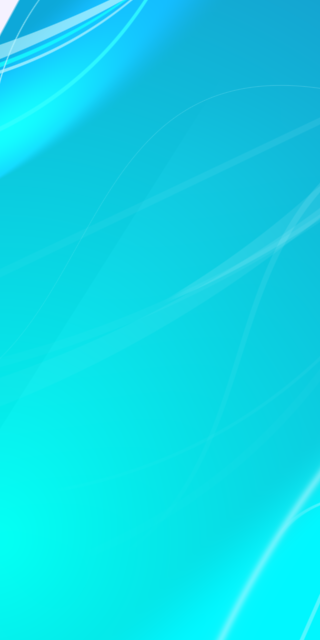
Reproduce this background procedurally as a Shadertoy shader.

```glsl
// Cyan gradient backdrop with translucent curved ribbons and glowing corners.
#define NEAR_COLOR vec3(0.00, 0.995, 0.945)
#define FAR_COLOR vec3(0.08, 0.645, 0.82)
#define BLUE vec3(0.08, 0.72, 1.00)
#define AQUA vec3(0.08, 1.00, 1.00)
#define TEAL vec3(0.05, 0.66, 0.85)
#define PALE vec3(0.72, 0.96, 1.00)
#define CORNER_WHITE vec3(0.96, 0.95, 1.00)

// Position along a bent chord (x) and signed distance to its left (y).
// bend.x is the bulge, bend.y makes it uneven or S-shaped.
vec2 chord(vec2 p, vec2 a, vec2 b, vec2 bend) {
    float len = length(b - a);
    vec2 dir = (b - a) / len;
    vec2 q = p - a;
    float t = dot(q, dir) / len;
    float side = dot(q, vec2(-dir.y, dir.x));
    float hump = 4.0 * t * (1.0 - t);
    float skewed = bend.x + bend.y * (t - 0.5);
    float slope = (4.0 * (1.0 - 2.0 * t) * skewed + hump * bend.y) / len;
    return vec2(t, (side - hump * skewed) / sqrt(1.0 + slope * slope));
}

// Ribbon coverage; half width and opacity run from end a to end b.
float ribbon(vec2 p, vec2 a, vec2 b, vec2 bend, vec2 halfWidth, vec2 opacity) {
    vec2 c = chord(p, a, b, bend);
    float t = clamp(c.x, 0.0, 1.0);
    float aa = 1.0 / iResolution.x;
    float w = mix(halfWidth.x, halfWidth.y, t);
    float ends = smoothstep(-0.12, -0.06, c.x) * smoothstep(1.12, 1.06, c.x);
    return smoothstep(w + aa, w - aa, abs(c.y)) * mix(opacity.x, opacity.y, t) * ends;
}

// Blue swell in the upper left, with an aqua core and a white tip.
vec3 upperSwell(vec3 col, vec2 p) {
    vec2 c = chord(p, vec2(0.0, 1.44), vec2(0.664, 2.0), vec2(-0.042, 0.0));
    float soft = mix(0.010, 0.13, clamp(c.x, 0.0, 1.0));
    vec2 core = vec2((c.x - 0.12) / 0.48, (c.y - 0.12) / 0.13);
    vec3 swell = mix(BLUE, AQUA, exp(-dot(core, core)));
    swell = mix(swell, TEAL, smoothstep(0.25, 0.36, c.y));
    col = mix(col, swell, smoothstep(-0.3 * soft, soft, c.y));

    // Bright strands sweeping across the swell
    col = mix(col, vec3(0.2, 1.0, 1.0), ribbon(p, vec2(0.0, 1.597), vec2(0.456, 2.0),
        vec2(-0.042, 0.0), vec2(0.007, 0.005), vec2(0.7, 0.8)));
    col = mix(col, PALE, ribbon(p, vec2(0.0, 1.775), vec2(0.41, 2.0),
        vec2(-0.022, 0.0), vec2(0.005, 0.003), vec2(0.75, 0.7)));
    col = mix(col, AQUA, ribbon(p, vec2(0.0, 1.797), vec2(0.39, 2.0),
        vec2(-0.014, 0.0), vec2(0.007, 0.003), vec2(0.8, 0.8)));
    col = mix(col, PALE, ribbon(p, vec2(0.0, 1.838), vec2(0.365, 2.0),
        vec2(-0.006, 0.0), vec2(0.021, 0.010), vec2(0.65, 0.75)));

    float aa = 1.5 / iResolution.x;
    float tip = chord(p, vec2(0.0, 1.89), vec2(0.06, 2.0), vec2(0.0)).y;
    col = mix(col, CORNER_WHITE, smoothstep(-aa, aa, tip));
    return mix(col, PALE, ribbon(p, vec2(0.0, 1.748), vec2(0.122, 2.0),
        vec2(0.012, 0.0), vec2(0.002), vec2(0.8, 0.5)));
}

// Faint ribbons and hairlines across the middle.
vec3 middleRibbons(vec3 col, vec2 p) {
    float facet = chord(p, vec2(0.0, 0.66), vec2(0.65, 1.69), vec2(0.0)).y;
    float facetFade = smoothstep(0.6, 0.0, -facet) * smoothstep(1.8, 1.4, p.y);
    col += 0.016 * smoothstep(0.003, -0.003, facet) * facetFade;

    float veil = ribbon(p, vec2(0.0, 1.146), vec2(1.0, 1.622),
        vec2(0.0), vec2(0.012, 0.010), vec2(0.04, 0.10));
    veil += ribbon(p, vec2(0.0, 0.88), vec2(1.0, 1.724),
        vec2(0.195, 0.344), vec2(0.0012), vec2(0.08, 0.20));
    // Crossing central bands
    veil += ribbon(p, vec2(0.0, 0.775), vec2(1.0, 1.335),
        vec2(-0.044, 0.0), vec2(0.042, 0.012), vec2(0.04, 0.11));
    veil += ribbon(p, vec2(0.0, 0.867), vec2(1.0, 1.318),
        vec2(-0.045, 0.0), vec2(0.014, 0.010), vec2(0.03, 0.07));
    // Wedge opening toward the right edge
    float wedgeStart = smoothstep(0.50, 0.60, p.x);
    veil += wedgeStart * ribbon(p, vec2(0.52, 1.06), vec2(1.0, 1.365),
        vec2(-0.014, 0.0), vec2(0.005, 0.042), vec2(0.17, 0.10));
    // Long S-shaped strand and lower arcs
    veil += ribbon(p, vec2(1.0, 1.414), vec2(0.495, 0.365),
        vec2(0.0, 0.17), vec2(0.010, 0.006), vec2(0.13, 0.01));
    veil += ribbon(p, vec2(0.27, 0.487), vec2(1.0, 0.88),
        vec2(-0.055, 0.0), vec2(0.005), vec2(0.02, 0.06));
    veil += ribbon(p, vec2(0.35, 0.302), vec2(1.0, 0.828),
        vec2(-0.05, 0.0), vec2(0.012), vec2(0.01, 0.03));
    return mix(col, PALE, min(veil, 0.5));
}

// Luminous fold in the lower right.
vec3 lowerFold(vec3 col, vec2 p) {
    float fold = chord(p, vec2(0.40, 0.0), vec2(1.0, 0.56), vec2(0.0)).y;
    col = mix(col, vec3(0.0, 0.97, 1.0), smoothstep(0.07, -0.15, fold));

    vec2 streak = chord(p, vec2(0.69, 0.0), vec2(1.0, 0.515), vec2(0.014, 0.0));
    float core = exp(-pow(streak.y / 0.014, 2.0)) * 0.45;
    col = mix(col, PALE, core + 0.10 * exp(-abs(streak.y) / 0.025));
    float strands = ribbon(p, vec2(0.86, 0.31), vec2(1.0, 0.425),
        vec2(0.014, 0.0), vec2(0.006, 0.004), vec2(0.0, 0.4));
    strands += ribbon(p, vec2(0.943, 0.0), vec2(1.0, 0.13),
        vec2(0.0), vec2(0.006), vec2(0.45));
    return mix(col, PALE, strands);
}

void mainImage(out vec4 fragColor, in vec2 fragCoord) {
    vec2 p = fragCoord / iResolution.xy * vec2(1.0, 2.0);
    float reach = distance(p, vec2(0.0, 0.31)) / 1.97;
    vec3 col = mix(NEAR_COLOR, FAR_COLOR, clamp(reach, 0.0, 1.0));
    col = lowerFold(col, p);
    col = middleRibbons(col, p);
    col = upperSwell(col, p);
    fragColor = vec4(clamp(col, 0.0, 1.0), 1.0);
}
```
